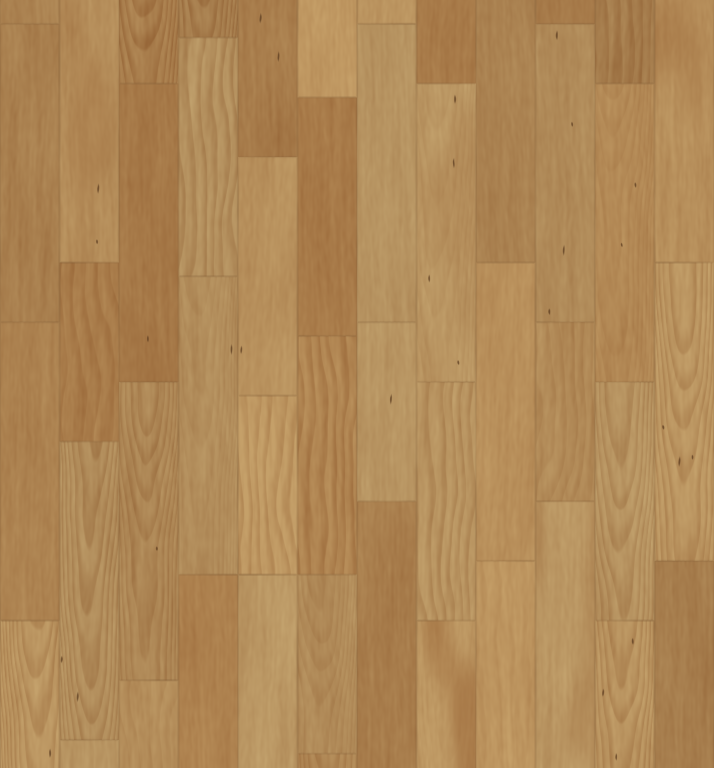
Write a Shadertoy shader that draws this texture.

```glsl
// Three-strip beech parquet: twelve columns of staggered boards with grain, figure and flecks.

#define COLUMNS 12.0        // boards across
#define ROWS 12.87          // canvas height in board widths
#define SEAM_WIDTH 0.018    // in board widths
#define SEAM_DEPTH 0.40
#define GRAIN 0.24          // strength of the fine fibres
#define FIGURE 0.42         // strength of the growth rings
#define FLECK_RATE 0.05     // chance of a dark fleck per cell
#define DARK vec3(0.615, 0.445, 0.262)
#define LIGHT vec3(0.735, 0.605, 0.405)
#define HEART vec3(0.590, 0.395, 0.215)
#define FLECK vec3(0.360, 0.235, 0.125)

// Board ends per column, in board widths from the top; the last three columns repeat
const vec4 ENDS[9] = vec4[9](
    vec4(0, 5, 10, 15), vec4(4, 7, 12, 15), vec4(1, 6, 11, 15),
    vec4(0, 4, 9, 14),  vec4(2, 6, 9, 14),  vec4(1, 5, 9, 12),
    vec4(0, 5, 8, 13),  vec4(1, 6, 10, 15), vec4(4, 9, 14, 19));

vec2 hash2(vec2 p) {
    vec3 q = fract(p.xyx * vec3(0.1031, 0.1030, 0.0973));
    q += dot(q, q.yzx + 33.33);
    return fract((q.xx + q.yz) * q.zy);
}

float gradientDot(vec2 cell, vec2 offset) {
    return dot(hash2(cell) * 2.0 - 1.0, offset);
}

// Gradient noise, roughly -0.7 to 0.7
float noise(vec2 p) {
    vec2 i = floor(p), f = p - i;
    vec2 u = f * f * f * (f * (f * 6.0 - 15.0) + 10.0);
    vec2 e = vec2(1, 0);
    return mix(mix(gradientDot(i, f), gradientDot(i + e.xy, f - e.xy), u.x),
               mix(gradientDot(i + e.yx, f - e.yx), gradientDot(i + 1.0, f - 1.0), u.x), u.y);
}

// Growth rings: straight stripes in some boards, nested arches in others
float rings(vec2 q, vec2 local, vec2 seed) {
    float warp = noise(q * vec2(0.9, 0.45)) + 0.25 * noise(q * vec2(3.0, 1.1));
    float arch = local.x - 0.3 - 0.4 * seed.x;
    float straight = 5.0 * local.x + 2.2 * warp;
    float arched = 16.0 * arch * arch + 0.9 * local.y + 2.0 * warp;
    float phase = fract(seed.y > 0.5 ? arched : straight);
    return smoothstep(0.25, 0.85, phase) * (1.0 - smoothstep(0.88, 1.0, phase));
}

// Sparse, thin, dark marks along the fibre
float flecks(vec2 q) {
    vec2 g = q * vec2(4.0, 2.0), cell = floor(g);
    vec2 pick = hash2(cell + 71.0), place = 0.3 + 0.4 * hash2(cell + 19.0);
    vec2 d = (g - cell - place) / vec2(0.09, 0.08 + 0.14 * pick.y);
    d.x += 0.4 * d.y * (pick.y - 0.5) + 0.5 * noise(q * 9.0);
    return step(pick.x, FLECK_RATE) * (1.0 - smoothstep(0.3, 1.0, length(d)));
}

vec3 parquet(vec2 uv) {
    vec2 p = vec2(uv.x * COLUMNS, (1.0 - uv.y) * ROWS);
    float column = floor(p.x);
    int c = int(clamp(column, 0.0, COLUMNS - 1.0));

    // Find the board and the distance to its nearest end
    vec4 ends = ENDS[c < 9 ? c : c - 3] + (c / 3 == 1 ? 0.63 : 0.40);
    float start = ends.x - 5.0, endGap = 9.0;
    for (int k = 0; k < 4; k++) {
        if (p.y >= ends[k]) start = ends[k];
        endGap = min(endGap, abs(p.y - ends[k]));
    }
    vec2 local = vec2(p.x - column, p.y - start);
    vec2 id = vec2(column, floor(start));
    vec2 look = hash2(id + 7.0), shape = hash2(id + 43.0), extra = hash2(id + 91.0);

    // Each board is cut from its own place in the wood
    vec2 q = local + floor(shape * 90.0) * vec2(3.0, 7.0);
    q.x += 0.08 * (extra.x - 0.5) * local.y + 0.06 * noise(q * vec2(1.2, 0.5));

    // Tone: board shade, soft clouding, long fibres and short pores
    float tone = mix(0.18, 1.02, look.x);
    tone += 0.22 * noise(q * vec2(1.6, 0.5));
    tone += GRAIN * noise(q * vec2(7.0, 0.5));
    tone += GRAIN * noise(q * vec2(15.0, 1.3) + 31.0);
    tone += 0.8 * GRAIN * noise(q * vec2(19.0, 5.0) + 57.0);
    float figured = smoothstep(0.35, 0.95, look.y);
    tone -= FIGURE * figured * (rings(q, local, extra) - 0.3);
    vec3 color = mix(DARK, LIGHT, clamp(tone, -0.35, 1.2));

    // Warm heartwood patches in a few boards
    float patchShape = smoothstep(-0.05, 0.25, noise(q * vec2(1.1, 0.4) + 13.0));
    color = mix(color, HEART, 0.5 * patchShape * smoothstep(0.65, 1.0, shape.x));
    color *= mix(vec3(1.0), vec3(1.02, 0.98, 0.94), shape.y);
    color = mix(color, FLECK, 0.75 * flecks(q) * step(0.45, extra.y));

    // Fine seams, uneven in depth
    float gap = min(min(local.x, 1.0 - local.x), endGap);
    float seam = 1.0 - smoothstep(0.3 * SEAM_WIDTH, 1.6 * SEAM_WIDTH, gap);
    return mix(color, DARK * 0.8, SEAM_DEPTH * seam * (0.6 + 0.6 * noise(p * 1.3)));
}

void mainImage(out vec4 fragColor, in vec2 fragCoord) {
    // Four samples per pixel smooth the board edges
    vec3 sum = vec3(0);
    for (int i = 0; i < 4; i++) {
        vec2 shift = vec2(i % 2, i / 2) * 0.5 - 0.25;
        sum += parquet((fragCoord + shift) / iResolution.xy);
    }
    fragColor = vec4(sum * 0.25, 1.0);
}
```
